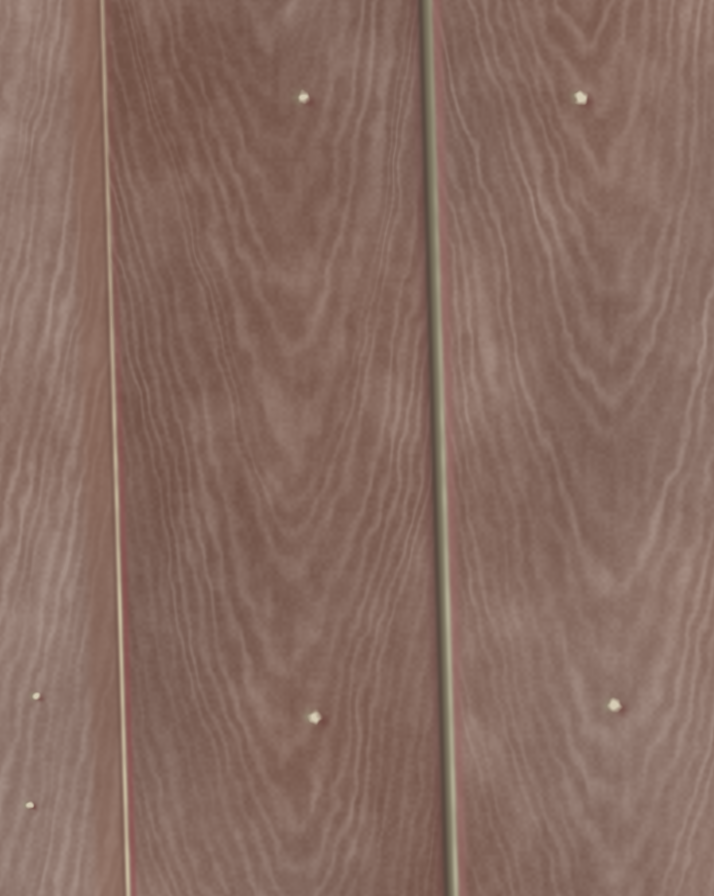
A Shadertoy shader for this texture:

```glsl
// Weathered brown boards with cathedral grain, two leaning seams and nail heads.
// Each board bends stacked arches by noise; seams are layered soft bands,
// and nails are placed by a loop over boards and rows.

const float PITCH = 0.361; // board width, in canvas heights

float hash(vec2 p) {
    p = fract(p * vec2(0.1031, 0.1137));
    p += dot(p, p.yx + 33.33);
    return fract((p.x + p.y) * p.x * 7.31 + p.y * 91.7);
}

float noise(vec2 p) {
    vec2 i = floor(p), f = fract(p);
    f = f * f * (3.0 - 2.0 * f);
    return mix(mix(hash(i), hash(i + vec2(1, 0)), f.x),
               mix(hash(i + vec2(0, 1)), hash(i + vec2(1, 1)), f.x), f.y);
}

float fbm(vec2 p) {
    float sum = 0.0, gain = 0.5;
    for (int i = 0; i < 4; i++) {
        sum += gain * noise(p);
        p = p * 2.03 + 17.7;
        gain *= 0.5;
    }
    return sum / 0.9375;
}

float bell(float x, float width) {
    return exp(-x * x / (width * width));
}

float seamX(float index, float y) {
    return 0.1432 - 0.029 * y + PITCH * index;
}

// Pale growth rings: arches whose tips point down along the board's heart
float grain(vec2 p, float local, float board) {
    vec2 offset = vec2(board * 13.7 + 50.0, 20.0);
    float sway = 0.03 * (noise(vec2(3.0, 4.0) * p + offset) - 0.5);
    float dx = local - 0.185 + sway + 0.008 * (noise(p * vec2(40, 18) + offset) - 0.5);
    float arch = 5.0 * (sqrt(dx * dx + 0.006) - 0.077) + 0.5 * abs(dx);
    float rise = p.y - arch + 0.13 * (fbm(p * vec2(5, 4) + offset) - 0.5);
    float phase = 14.5 * rise + 1.1 * noise(vec2(rise * 9.0, board + 40.0))
                + 0.4 * (noise(p * vec2(90, 50) + offset) - 0.5);
    float ring = 0.5 + 0.5 * cos(6.2832 * phase);
    float strength = 0.4 + 0.9 * hash(vec2(floor(phase + 0.5) + 60.0, board + 9.0));
    float patchy = 0.45 + 0.9 * noise(p * vec2(22, 9) + offset);
    return pow(ring, 1.5) * strength * patchy;
}

vec3 wood(vec2 p, float local, float board) {
    float tone = 0.10 + 0.33 * grain(p, local, board);
    tone += board < 0.0 ? 0.40 : 0.08 * board;

    // Broad fading: dark upper middle, bleached right side and lower corner
    tone += 0.62 * (fbm(p * vec2(6, 4) + 31.0) - 0.42);
    tone -= 0.24 * bell(length((p - vec2(0.27, 0.88)) * vec2(1.0, 0.8)), 0.2);
    tone += 0.22 * smoothstep(0.62, 0.8, p.x);
    tone += 0.16 * bell(length(p - vec2(0.65, 0.13)), 0.12);
    tone += 0.22 * bell(length(p - vec2(0.56, 0.58)), 0.04);

    // Scuffs, vertical fibres and fine mottling
    tone += 0.22 * smoothstep(0.5, 0.8, fbm(p * vec2(17, 13) + 71.0));
    tone += 0.18 * (noise(p * vec2(120, 11) + 5.0) - 0.5);
    tone += 0.12 * (noise(p * 90.0 + 3.0) - 0.5);
    tone += 0.18 * (noise(p * 230.0) - 0.5);

    // Unfaded strip along the left board's edge
    float strip = board < 0.0 ? smoothstep(PITCH - 0.044, PITCH - 0.028, local) : 0.0;
    tone = mix(tone, 0.30 + 0.4 * (tone - 0.5), 0.85 * strip);

    vec3 color = vec3(0.468, 0.352, 0.31) + clamp(tone, -0.15, 1.15) * vec3(0.155, 0.176, 0.178);
    color += vec3(0.012, -0.004, -0.012) * (strip + noise(p * 6.0) - 0.5);
    return color;
}

// d is the signed distance across the seam
vec3 addSeam(vec3 color, float d, float y, bool wide) {
    float wear = 0.75 + 0.25 * noise(vec2(y * 45.0, 8.0));
    if (wide) {
        color = mix(color, vec3(0.44, 0.29, 0.28), 0.45 * bell(d + 0.012, 0.006));
        color = mix(color, vec3(0.60, 0.41, 0.40), 0.6 * bell(d - 0.012, 0.006));
        color = mix(color, vec3(0.47, 0.44, 0.36), 1.0 - smoothstep(0.003, 0.009, abs(d)));
        color = mix(color, vec3(0.31, 0.25, 0.22), 0.75 * bell(d + 0.006, 0.004));
        float shine = mix(0.85, 0.4, smoothstep(0.3, 1.0, y));
        return mix(color, vec3(0.74, 0.72, 0.62), shine * wear * bell(d - 0.005, 0.0035));
    }
    float low = 1.0 - smoothstep(0.3, 0.85, y);
    color = mix(color, vec3(0.38, 0.27, 0.23), 0.4 * bell(d + 0.004, 0.003));
    color = mix(color, vec3(0.56, 0.30, 0.31), mix(0.2, 0.6, low) * bell(d - 0.006, 0.004));
    return mix(color, vec3(0.80, 0.75, 0.64), mix(0.6, 0.95, low) * wear * bell(d, 0.0027));
}

vec3 addNails(vec3 color, vec2 p) {
    for (int i = 0; i < 6; i++) {
        float board = float(i / 2) - 1.0, row = float(i % 2);
        bool faint = board < 0.0;
        float y = faint ? mix(0.223, 0.102, row) : mix(0.2, 0.891, row) + 0.013 * board * (1.0 - row);
        float shift = faint ? mix(0.051, 0.032, row) : mix(0.026, 0.052, row);
        float x = seamX(board, y) + 0.214 + 0.008 * row - shift * board;
        float size = faint ? 0.0055 : 0.009;
        vec2 q = (p - vec2(x, y)) / size;
        q += 0.4 * (vec2(noise(p * 190.0), noise(p * 190.0 + 40.0)) - 0.5);
        color = mix(color, vec3(0.42, 0.25, 0.23), 0.65 * bell(length(q - vec2(0.8, -0.5)), 0.8));
        color = mix(color, vec3(0.58, 0.57, 0.46), 0.6 * bell(length(q + vec2(0.6, 0.0)), 0.8));
        color = mix(color, vec3(0.84, 0.80, 0.71), 1.0 - smoothstep(0.25, 1.0, length(q)));
    }
    return color;
}

void mainImage(out vec4 fragColor, in vec2 fragCoord) {
    vec2 p = fragCoord / iResolution.y;
    float across = (p.x - seamX(0.0, p.y)) / PITCH;
    float board = floor(across), seam = floor(across + 0.5);

    vec3 color = wood(p, fract(across) * PITCH, board);
    color = addSeam(color, (across - seam) * PITCH, p.y, seam > 0.5);
    color = addNails(color, p);
    fragColor = vec4(color, 1.0);
}
```
